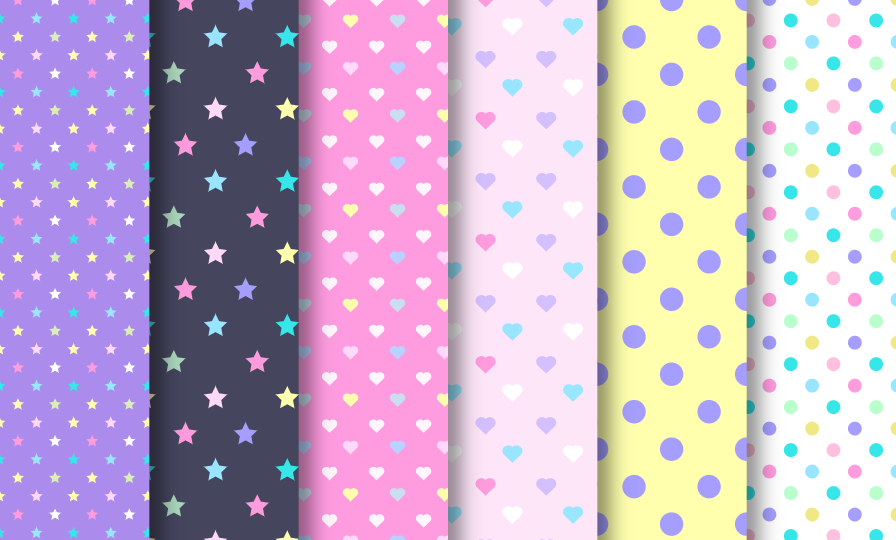
Write a Shadertoy shader that draws this pattern.

```glsl
const vec2 SHEET = vec2(768.0, 460.0);   // design units, y downwards
const int PANELS = 6;
const float PANEL_WIDTH = 128.0;
const float SHADOW_DEPTH = 0.38;
const float SHADOW_REACH = 15.0;
const float STAR_INNER = 0.5;
const float PI = 3.14159;

const int STAR = 0, HEART = 1, DOT = 2;
const int WHITE = 0, BLUSH = 1, PINK = 2, LAVENDER = 3, SKY = 4, TEAL = 5, MINT = 6, BUTTER = 7;
const int SAGE = 8, LILAC = 9, MUSTARD = 10, LIME = 11, ICE = 12, BLUE = 13, ROSE = 14, MILK = 15;
const vec3 PALETTE[16] = vec3[16](
    vec3(1.0), vec3(1.0, 0.85, 0.97), vec3(1.0, 0.61, 0.87), vec3(0.65, 0.62, 1.0),
    vec3(0.60, 0.90, 1.0), vec3(0.21, 0.90, 0.91), vec3(0.72, 1.0, 0.80), vec3(1.0, 1.0, 0.68),
    vec3(0.67, 0.84, 0.74), vec3(0.83, 0.75, 1.0), vec3(0.94, 0.91, 0.52), vec3(0.86, 0.93, 0.72),
    vec3(0.79, 0.87, 0.94), vec3(0.72, 0.82, 1.0), vec3(1.0, 0.75, 0.87), vec3(1.0, 0.96, 0.99));

struct Panel {
    vec3 ground;
    int shape;
    float size;       // half width of the motif
    vec2 first;       // centre of row 0, column 0
    vec2 pitch;       // column and row spacing
    vec2 oddShift;    // extra offset of odd rows
    float spread;     // pulls column pairs together or apart
    ivec4 evenHues;   // per row of the four-row cycle, even columns
    ivec4 oddHues;    // the same for odd columns
};

Panel getPanel(int i) {
    if (i == 0) return Panel(vec3(0.67, 0.55, 0.93), STAR, 5.2, vec2(-0.5, 15.4), vec2(31.8, 15.65),
        vec2(0.0), 0.0, ivec4(TEAL, BUTTER, BUTTER, PINK), ivec4(SKY, LIME, BLUSH, WHITE));
    if (i == 1) return Panel(vec3(0.27, 0.27, 0.37), STAR, 10.4, vec2(26.0, 0.0), vec2(61.5, 30.75),
        vec2(0.0), 5.0, ivec4(PINK, SKY, SAGE, BLUSH), ivec4(LAVENDER, TEAL, PINK, BUTTER));
    if (i == 2) return Panel(vec3(1.0, 0.61, 0.88), HEART, 6.6, vec2(26.5, 0.0), vec2(40.3, 20.17),
        vec2(-2.2, -2.0), 0.0, ivec4(MILK, BUTTER, MILK, BLUSH), ivec4(MILK, ICE, MILK, BLUE));
    if (i == 3) return Panel(vec3(0.996, 0.90, 0.975), HEART, 8.6, vec2(55.2, 22.8), vec2(52.0, 26.0),
        vec2(3.0, 2.0), 0.0, ivec4(WHITE, LILAC, SKY, LILAC), ivec4(SKY, LILAC, WHITE, PINK));
    if (i == 4) return Panel(vec3(1.0, 1.0, 0.68), DOT, 10.0, vec2(31.5, 31.5), vec2(64.3, 31.92),
        vec2(0.0), 0.0, ivec4(LAVENDER), ivec4(LAVENDER));
    return Panel(vec3(1.0), DOT, 5.9, vec2(37.8, 17.4), vec2(36.6, 18.3),
        vec2(0.0), 0.0, ivec4(TEAL, SKY, MINT, MUSTARD), ivec4(ROSE, PINK, TEAL, LAVENDER));
}

// Five-pointed star of radius 1, one tip up
float starDistance(vec2 p) {
    float sector = 2.0 * PI / 5.0;
    float angle = mod(atan(p.x, p.y) + 0.5 * sector, sector) - 0.5 * sector;
    vec2 q = length(p) * vec2(cos(angle), abs(sin(angle)));
    vec2 edge = STAR_INNER * vec2(cos(0.5 * sector), sin(0.5 * sector)) - vec2(1.0, 0.0);
    return dot(q - vec2(1.0, 0.0), normalize(vec2(edge.y, -edge.x)));
}

// Heart standing on the origin, about 1.1 tall
float heartDistance(vec2 p) {
    p.x = abs(p.x);
    if (p.x + p.y > 1.0) return length(p - vec2(0.25, 0.75)) - sqrt(2.0) / 4.0;
    float toNotch = length(p - vec2(0.0, 1.0));
    float toSide = length(p - 0.5 * max(p.x + p.y, 0.0));
    return min(toNotch, toSide) * sign(p.x - p.y);
}

float motifDistance(int shape, vec2 p, float size) {
    p /= size;
    if (shape == STAR) return starDistance(p + vec2(0.0, 0.095)) * size;
    if (shape == HEART) return heartDistance(p * vec2(0.604, 0.64) + vec2(0.0, 0.55)) * size / 0.604;
    return (length(p) - 1.0) * size;
}

vec3 panelColor(int index, vec2 p, float pixel) {
    Panel panel = getPanel(index);

    // Nearest cell of the staggered lattice
    int row = int(round((p.y - panel.first.y) / panel.pitch.y));
    float odd = float(row & 1);
    vec2 start = panel.first + odd * (panel.oddShift + vec2(0.5 * panel.pitch.x, 0.0));
    int column = int(round((p.x - start.x) / panel.pitch.x));
    vec2 center = start + panel.pitch * vec2(column, row);
    float side = (column & 1) == 0 ? 1.0 : -1.0;
    center.x += panel.spread * side * cos(0.5 * PI * float(row));

    // Motif over ground
    int hue = (column & 1) == 0 ? panel.evenHues[row & 3] : panel.oddHues[row & 3];
    float d = motifDistance(panel.shape, (p - center) * vec2(1.0, -1.0), panel.size);
    vec3 color = mix(panel.ground, PALETTE[hue], clamp(0.5 - d / pixel, 0.0, 1.0));

    // Shadow cast by the panel on the left
    float reach = max(p.x, 0.0) / SHADOW_REACH;
    float shadow = index == 0 ? 0.0 : SHADOW_DEPTH * exp(-reach * reach);
    return color * (1.0 - shadow);
}

void mainImage(out vec4 fragColor, in vec2 fragCoord) {
    vec2 uv = fragCoord / iResolution.xy;
    vec2 p = vec2(uv.x, 1.0 - uv.y) * SHEET;
    float pixel = SHEET.x / iResolution.x;

    vec3 color = vec3(0.0);
    for (int i = 0; i < PANELS; i++) {
        float x = p.x - PANEL_WIDTH * float(i);
        float cover = clamp(x / pixel + 0.5, 0.0, 1.0);
        color = mix(color, panelColor(i, vec2(x, p.y), pixel), cover);
    }
    fragColor = vec4(color, 1.0);
}
```
